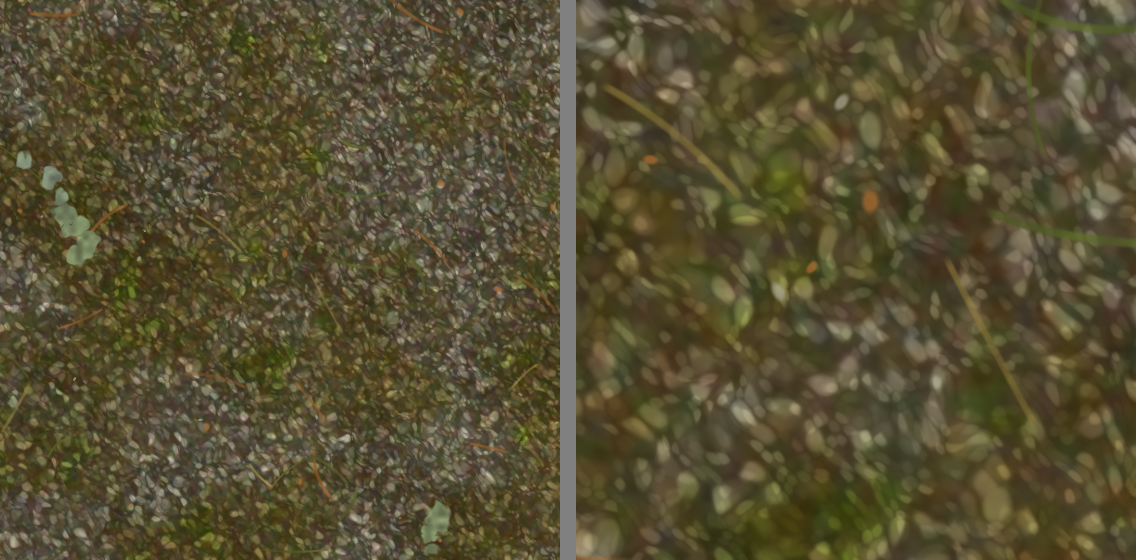
Left, the full canvas; right, a detail of the centre.
Reproduce this texture procedurally as a Shadertoy shader.

```glsl
#define GRAIN_CELLS 82.0
#define GRIT_CELLS 150.0
#define NEEDLES 34
#define FLAKES 48
#define STONE_DARK vec3(0.22, 0.19, 0.125)
#define STONE_PALE vec3(0.59, 0.57, 0.49)
#define MOSS_DARK vec3(0.23, 0.195, 0.085)
#define MOSS_PALE vec3(0.51, 0.46, 0.28)
#define RUST vec3(0.58, 0.37, 0.17)
#define STRAW vec3(0.60, 0.52, 0.25)
#define GREEN vec3(0.35, 0.40, 0.16)
#define LICHEN vec3(0.53, 0.60, 0.44)

vec3 hash3(vec2 p) {
    vec3 q = fract(p.xyx * vec3(0.1031, 0.1030, 0.0973));
    q += dot(q, q.yxz + 33.33);
    return fract((q.xxy + q.yzz) * q.zyx);
}

vec3 noise3(vec2 p) {
    vec2 i = floor(p), f = fract(p);
    f = f * f * (3.0 - 2.0 * f);
    return mix(mix(hash3(i), hash3(i + vec2(1, 0)), f.x),
               mix(hash3(i + vec2(0, 1)), hash3(i + vec2(1, 1)), f.x), f.y);
}

float fbm(vec2 p) {
    float sum = 0.0, amp = 0.5;
    for (int i = 0; i < 5; i++) {
        sum += amp * noise3(p).x;
        p = mat2(1.6, 1.2, -1.2, 1.6) * p + 17.0;
        amp *= 0.5;
    }
    return sum / 0.97;
}

mat2 rotation(vec2 dir) { return mat2(dir.x, -dir.y, dir.y, dir.x); }

// Soft packed grains: few bright cells, dark gaps between them
float grains(vec2 p) {
    vec2 cell = floor(p);
    float total = 0.0, weight = 0.0, nearest = 4.0;
    for (int y = -1; y <= 1; y++)
    for (int x = -1; x <= 1; x++) {
        vec2 id = cell + vec2(x, y);
        vec3 h = hash3(id + 200.0);
        vec2 d = id + 0.15 + 0.7 * h.xy - p;
        float d2 = dot(d, d), w = exp(-12.0 * d2);
        total += w * h.z * h.z * h.z;
        weight += w;
        nearest = min(nearest, d2);
    }
    return total / weight * (1.0 - 0.75 * smoothstep(0.05, 0.45, nearest));
}

// Coverage of a bent, tapered needle lying along the local x axis
float needle(vec2 p, float halfLength, float width, float bend) {
    float t = p.x / halfLength;
    float side = abs(p.y - bend * halfLength * (t * t - 0.4));
    float end = 1.0 - smoothstep(0.85, 1.0, abs(t));
    return end * (1.0 - smoothstep(width * 0.4, width * 1.5, side));
}

// Blobs of varying size strung along a curve
float lichen(vec2 p, vec2 a, vec2 b, vec2 c, float size) {
    float d = 1.0;
    for (int i = 0; i < 9; i++) {
        float t = float(i) / 8.0;
        vec2 centre = mix(mix(a, b, t), mix(b, c, t), t);
        vec3 h = hash3(vec2(i, 71));
        centre += (h.xy - 0.5) * size * 0.9;
        d = min(d, length(p - centre) - size * (0.25 + 0.45 * t + 0.35 * h.z));
    }
    return 1.0 - smoothstep(-0.003, 0.003, d);
}

void mainImage(out vec4 fragColor, in vec2 fragCoord) {
    vec2 uv = fragCoord / iResolution.y;
    vec2 warp = (noise3(uv * 45.0).xy - 0.5) * 0.012;

    // Grain tone, stretched down to the right, coarser at lower left
    vec2 along = rotation(normalize(vec2(0.65, -0.76))) * (uv + warp) * vec2(1.0);
    along *= vec2(0.78, 1.1);
    float coarse = grains(along * GRAIN_CELLS);
    float fine = grains(along * GRIT_CELLS + 37.0);
    float coarseness = smoothstep(1.3, 0.2, uv.x + uv.y);
    float tone = 0.11 + mix(0.75, 1.0, coarseness) * coarse
               + mix(0.65, 0.35, coarseness) * fine;
    tone += 0.35 * (fbm(uv * 9.0 + 5.0) - 0.5) + 0.14 * (noise3(uv * 170.0).y - 0.5);

    // Stone and moss, with the moss densest along one diagonal
    float band = abs(uv.x + uv.y - 1.0);
    float moss = smoothstep(0.34, 0.68, fbm(uv * 6.0) + 0.1 - 0.28 * band);
    tone -= 0.05 * moss;
    vec3 colour = mix(mix(STONE_DARK, STONE_PALE, tone),
                      mix(MOSS_DARK, MOSS_PALE, tone), moss);
    colour += (noise3(uv * 75.0 + 9.0) - 0.5) * vec3(0.07, 0.05, 0.07);
    float sprout = smoothstep(0.58, 0.8, fbm(uv * 14.0 + 40.0)) * moss;
    colour = mix(colour, colour * vec3(0.92, 1.12, 0.6), sprout);

    // Flakes of bark and pale chips
    for (int i = 0; i < FLAKES; i++) {
        vec3 h = hash3(vec2(i, 11)), k = hash3(vec2(i, 23));
        vec2 p = rotation(normalize(k.xy - 0.5)) * (uv - h.xy + warp * 0.5);
        float radius = mix(0.003, 0.008, h.z * h.z);
        float cover = 1.0 - smoothstep(0.5, 1.3, length(p * vec2(1.0, 1.5)) / radius);
        vec3 flake = mix(RUST * 1.15, STONE_PALE * 1.12, step(0.55, k.z));
        colour = mix(colour, flake, cover * 0.75);
    }

    // Fallen needles
    for (int i = 0; i < NEEDLES; i++) {
        vec3 h = hash3(vec2(i, 131)), k = hash3(vec2(i, 157)), m = hash3(vec2(i, 179));
        vec2 p = rotation(normalize(k.xy - 0.5)) * (uv - h.xy);
        float cover = needle(p, mix(0.022, 0.065, h.z), mix(0.0015, 0.0033, m.x),
                             (m.y - 0.5) * 0.5);
        vec3 tint = k.z < 0.45 ? RUST : (k.z < 0.65 ? STRAW : GREEN);
        tint *= 0.8 + 0.35 * noise3(uv * 60.0).z;
        colour = mix(colour, tint, cover * mix(0.4, 0.9, m.z));
    }

    // Lichen scraps with a ragged, mottled surface
    vec2 ragged = uv + warp * 1.6 + (noise3(uv * 110.0).yz - 0.5) * 0.008;
    float scraps = max(
        lichen(ragged, vec2(0.03, 0.72), vec2(0.14, 0.67), vec2(0.15, 0.54), 0.026),
        lichen(ragged, vec2(0.77, 0.02), vec2(0.78, 0.05), vec2(0.78, 0.08), 0.02));
    vec3 scrap = LICHEN * (0.72 + 0.45 * noise3(uv * 85.0).x);
    scrap.b += 0.08 * smoothstep(0.58, 0.7, uv.y);
    colour = mix(colour, scrap, scraps * 0.85);

    fragColor = vec4(clamp(colour, 0.0, 1.0), 1.0);
}
```
